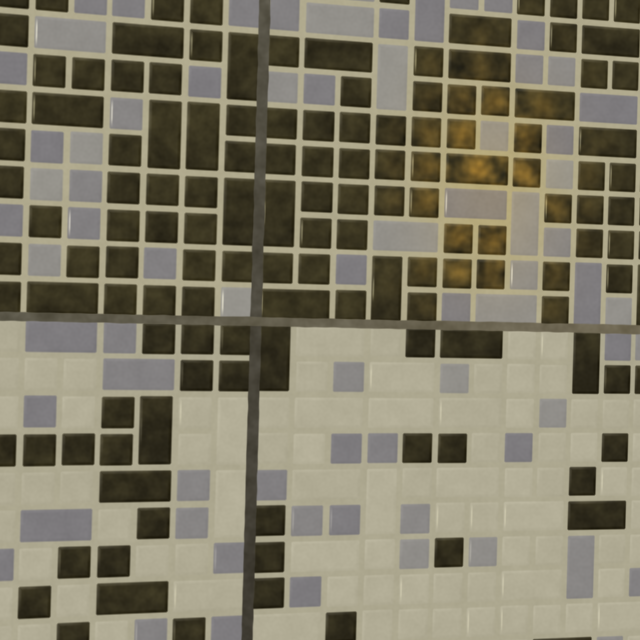
A Shadertoy shader for this pattern:

```glsl
// Glazed mosaic wall: four sheets meet at a leaning cross of wide grey joints.
// Each sheet is a grid of 2x2 blocks, some holding a two-cell tile; hashes pick
// the glaze. Dark sheets above, cream ones below, with a warm lamp reflection.

float hash(vec2 p) {
    return fract(sin(dot(p, vec2(127.1, 311.7))) * 43758.5453);
}

float gradientCorner(vec2 corner, vec2 offset) {
    float angle = 6.2832 * hash(corner);
    return dot(vec2(cos(angle), sin(angle)), offset);
}

float gradientNoise(vec2 p) {
    vec2 i = floor(p), f = p - i;
    vec2 u = f * f * (3.0 - 2.0 * f);
    vec2 e = vec2(1.0, 0.0);
    return mix(mix(gradientCorner(i, f), gradientCorner(i + e.xy, f - e.xy), u.x),
               mix(gradientCorner(i + e.yx, f - e.yx), gradientCorner(i + 1.0, f - 1.0), u.x), u.y);
}

float roundedBox(vec2 p, vec2 halfSize, float radius) {
    vec2 q = abs(p) - halfSize + radius;
    return length(max(q, 0.0)) + min(max(q.x, q.y), 0.0) - radius;
}

// Slightly converging grid coordinates, zero on the two wide joints
vec2 wallGrid(vec2 fromJoint, float x) {
    float right = max(fromJoint.x, 0.0);
    return vec2(16.5 * fromJoint.x + 3.6 * right * right,
                fromJoint.y * (16.7 + 2.3 * x));
}

// Finds the tile covering a point: its centred position, size and identity
void findTile(vec2 grid, vec2 side, out vec2 p, out vec2 size, out vec2 id) {
    vec2 g = abs(grid);
    float blockRow = floor(g.y / 2.0);
    g.x += floor(2.0 * hash(vec2(blockRow, 5.0) + side * 13.0));
    vec2 block = floor(g / 2.0);
    vec2 inside = g - 2.0 * block;
    vec2 low = floor(inside);
    size = vec2(1.0);
    float pick = hash(block + side * 29.0 + 3.7);
    if (pick < 0.44) {
        if (low.y == step(0.22, pick)) { low.x = 0.0; size.x = 2.0; }
    } else if (pick < 0.64) {
        if (low.x == step(0.54, pick)) { low.y = 0.0; size.y = 2.0; }
    }
    id = block * 2.0 + low + side * 41.0;
    p = (inside - low - 0.5 * size) * side;
}

void mainImage(out vec4 fragColor, in vec2 fragCoord) {
    vec2 uv = fragCoord / iResolution.xy;
    float pixel = 1.0 / iResolution.y;
    vec2 fromJoint = uv - vec2(0.386 + 0.028 * uv.y, 0.506 - 0.021 * uv.x);
    vec2 grid = wallGrid(fromJoint, uv.x);
    vec2 side = vec2(grid.x < 0.0 ? -1.0 : 1.0, grid.y < 0.0 ? -1.0 : 1.0);
    bool upper = side.y > 0.0;

    vec2 p, size, id;
    findTile(grid, side, p, size, id);
    p += 0.03 * (vec2(hash(id + 7.0), hash(id + 11.0)) - 0.5);
    float d = roundedBox(p, 0.5 * size - 0.08, 0.05);
    float soft = max(0.035, 17.0 * pixel);

    float mottle = gradientNoise(uv * 34.0) + 0.5 * gradientNoise(uv * 90.0);
    float tone = hash(id + 19.0);
    float kind = hash(id + 23.0);
    vec2 lamp = (uv - vec2(0.768, 0.71)) * vec2(9.0, 6.0);
    float glow = upper ? exp(-dot(lamp, lamp)) : 0.0;

    // Glaze: dark, grey or cream
    float darkShare = upper ? 0.76 : 0.33;
    float greyShare = upper ? 1.0 : 0.47;
    bool dark = kind < darkShare;
    bool grey = !dark && kind < greyShare;
    vec3 glaze = vec3(0.695, 0.675, 0.585) + 0.02 * (tone - 0.5);
    if (dark) {
        float sheen = 0.35 * tone + 0.6 * mottle + 0.25 * p.y + (upper ? 0.42 : 0.12);
        glaze = mix(vec3(0.165, 0.15, 0.10), vec3(0.25, 0.228, 0.14), clamp(sheen, 0.0, 1.0));
        float hotSpot = exp(-9.0 * dot(p, p)) * (0.6 + tone);
        glaze += glow * vec3(0.25, 0.17, 0.04) * (0.45 + hotSpot + mottle);
    } else if (grey) {
        glaze = mix(vec3(0.49, 0.48, 0.49), vec3(0.59, 0.58, 0.55), tone * tone);
        glaze += glow * vec3(0.08, 0.05, -0.02);
    }

    // Lit upper-left rim, shaded lower-right rim and occasional glints
    float rim = smoothstep(-0.11, -0.02, d);
    float facing = dot(p / size, vec2(-0.8, 1.0));
    float relief = dark ? 0.09 : 0.025;
    glaze += rim * relief * clamp(2.0 * facing, -0.6, 1.0);
    float glint = smoothstep(0.05, 0.0, abs(p.x + 0.5 * size.x - 0.13))
                * smoothstep(0.42, 0.1, abs(p.y)) * step(0.78, hash(id + 31.0));
    glaze += glint * (upper ? 0.22 : 0.07) * vec3(1.0, 0.98, 0.82);

    // Pale grout under the tiles
    vec3 grout = upper ? vec3(0.69, 0.665, 0.555) : vec3(0.675, 0.655, 0.56);
    grout += glow * vec3(0.03, 0.0, -0.08);
    vec3 color = mix(grout, glaze, smoothstep(soft, -soft, d));

    // Wide grey joints with worn edges
    float wear = 0.0012 * gradientNoise(uv * 45.0);
    float edge = max(0.0018, pixel);
    float upright = smoothstep(edge, -edge, abs(fromJoint.x) - 0.0088 + wear);
    float level = smoothstep(edge, -edge, abs(fromJoint.y) - 0.0070 + wear);
    vec3 uprightColor = mix(vec3(0.24, 0.225, 0.19), vec3(0.34, 0.325, 0.275), uv.y);
    vec3 levelColor = mix(vec3(0.35, 0.335, 0.28), vec3(0.44, 0.41, 0.33), uv.x);
    color = mix(color, uprightColor + 0.05 * mottle, upright);
    color = mix(color, levelColor + 0.05 * mottle, level);

    color += 0.018 * mottle + 0.012 * gradientNoise(uv * 190.0);
    fragColor = vec4(clamp(color, 0.0, 1.0), 1.0);
}
```
